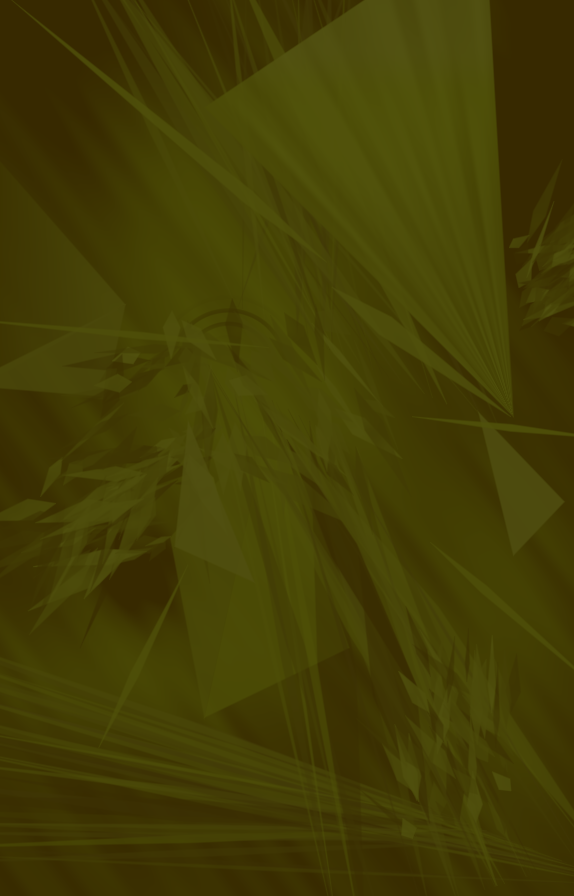
A WebGL 1 fragment shader for this background:

```glsl
precision highp float;
uniform vec2 u_resolution;

const vec3 BROWN = vec3(0.215, 0.16, 0.0);
const vec3 MOSS = vec3(0.265, 0.25, 0.01);
const vec3 OLIVE = vec3(0.312, 0.322, 0.025);
const vec3 ASH = vec3(0.33, 0.32, 0.1);
const float SOFT = 0.0013;

float hash(float n) {
  return fract(sin(n * 12.9898) * 43758.55);
}

float noise(vec2 p) {
  vec2 i = floor(p);
  vec2 f = fract(p);
  f = f * f * (3.0 - 2.0 * f);
  float n = i.x + i.y * 57.0;
  return mix(mix(hash(n), hash(n + 1.0), f.x),
             mix(hash(n + 57.0), hash(n + 58.0), f.x), f.y);
}

// Spot holds center and radii
float glow(vec2 p, vec4 spot) {
  vec2 d = (p - spot.xy) / spot.zw;
  return exp(-dot(d, d));
}

// Signed distance to the line a-b, positive on its left
float side(vec2 p, vec2 a, vec2 b) {
  vec2 d = normalize(b - a);
  return d.x * (p.y - a.y) - d.y * (p.x - a.x);
}

float triangle(vec2 p, vec2 a, vec2 b, vec2 c) {
  float turn = sign(side(c, a, b));
  float d = min(min(side(p, a, b) * turn, side(p, b, c) * turn), side(p, c, a) * turn);
  return smoothstep(-SOFT, SOFT, d);
}

// Blade between two ends, widest at the fraction "belly"
float sliver(vec2 p, vec4 ends, float width, float belly) {
  vec2 d = ends.zw - ends.xy;
  float h = dot(p - ends.xy, d) / dot(d, d);
  float halfWidth = width * min(h / belly, (1.0 - h) / (1.0 - belly));
  float edge = halfWidth - abs(side(p, ends.xy, ends.zw));
  return smoothstep(-SOFT, SOFT, edge) * step(abs(h - 0.5), 0.5);
}

// Tone holds lightness in x and ashiness in y
void lay(inout vec2 tone, float cover, float light, float ash) {
  tone = mix(tone, vec2(light, ash), cover);
}

// Scattered blades in an area, pointing along an angle
void burst(inout vec2 tone, vec2 p, vec4 area, float angle, float size, float seed) {
  for (int i = 0; i < 52; i++) {
    float k = seed + float(i) * 7.0;
    vec2 start = area.xy + area.zw * (vec2(hash(k), hash(k + 1.0)) - 0.5);
    float turn = angle + (hash(k + 2.0) - 0.5) * 1.3;
    vec2 tip = start + size * (0.3 + hash(k + 3.0)) * vec2(cos(turn), sin(turn));
    float cover = sliver(p, vec4(start, tip), size * (0.03 + 0.1 * hash(k + 4.0)), 0.35);
    float light = hash(k + 5.0);
    float shade = 0.6 + 0.4 * noise(p * 60.0 + k);
    lay(tone, cover * 0.75 * shade, 1.1 * light, 0.6 * light * light);
  }
}

// Long rays from one span to another
void rays(inout vec2 tone, vec2 p, vec4 from, vec4 to, float width, float seed) {
  for (int i = 0; i < 30; i++) {
    float k = seed + float(i) * 5.0;
    vec2 a = mix(from.xy, from.zw, hash(k));
    vec2 b = mix(to.xy, to.zw, hash(k + 1.0));
    float thin = hash(k + 2.0);
    float cover = sliver(p, vec4(a, b), 0.002 + width * thin * thin, 0.5);
    lay(tone, cover * 0.45, 1.1 * hash(k + 3.0), 0.35 * hash(k + 4.0));
  }
}

vec3 palette(vec2 tone) {
  vec3 c = mix(BROWN, MOSS, clamp(tone.x * 2.0, 0.0, 1.0));
  c = mix(c, OLIVE, clamp(tone.x * 2.0 - 1.0, 0.0, 1.0));
  return mix(c, ASH, clamp(tone.y, 0.0, 1.0));
}

void main() {
  vec2 p = gl_FragCoord.xy / u_resolution.y;

  // Broad glows and shadows
  float light = 0.16 + 0.65 * glow(p, vec4(0.29, 0.56, 0.17, 0.22));
  light += 0.4 * glow(p, vec4(0.13, 0.24, 0.17, 0.08)) + 0.35 * glow(p, vec4(0.56, 0.27, 0.1, 0.2));
  light += 0.3 * glow(p, vec4(0.2, 0.78, 0.08, 0.12)) - 0.3 * glow(p, vec4(0.02, 0.98, 0.16, 0.14));
  light -= 0.6 * glow(p, vec4(0.16, 0.36, 0.05, 0.05)) + 0.4 * glow(p, vec4(0.62, 0.88, 0.1, 0.2));
  float across = dot(p, vec2(0.8, 0.6));
  float grain = noise(vec2(dot(p, vec2(0.6, -0.8)) * 5.0 + 9.0, across * 55.0)) - 0.5;
  vec2 tone = vec2(max(light + 0.3 * grain, 0.0), 0.0);

  // Large facets
  lay(tone, 0.7 * triangle(p, vec2(0.0, 0.82), vec2(0.14, 0.66), vec2(-0.02, 0.57)), 0.3 + 2.5 * p.x, 3.0 * p.x);
  lay(tone, 0.7 * triangle(p, vec2(0.14, 0.66), vec2(0.118, 0.557), vec2(-0.04, 0.57)), 0.6, 0.4);
  lay(tone, 0.75 * triangle(p, vec2(0.3, 0.53), vec2(0.39, 0.277), vec2(0.228, 0.199)), 0.88, 0.05);
  lay(tone, 0.6 * triangle(p, vec2(0.3, 0.53), vec2(0.228, 0.199), vec2(0.19, 0.4)), 0.8, 0.15);

  // Rays from the top, along the floor and from the middle down
  rays(tone, p, vec4(0.08, 1.05, 0.4, 1.05), vec4(0.26, 0.66, 0.56, 0.52), 0.014, 11.0);
  rays(tone, p, vec4(-0.1, 0.3, -0.1, 0.03), vec4(0.5, 0.09, 0.7, 0.01), 0.012, 131.0);
  rays(tone, p, vec4(0.22, 0.6, 0.4, 0.5), vec4(0.36, -0.05, 0.68, 0.05), 0.022, 251.0);
  lay(tone, 0.8 * sliver(p, vec4(0.32, 0.51, 0.48, 0.2), 0.016, 0.4), 0.05, 0.0);
  lay(tone, 0.6 * sliver(p, vec4(0.4, 0.38, 0.48, 0.08), 0.025, 0.5), 0.05, 0.0);

  // Great fan with streaks gathered at its apex
  vec2 apex = vec2(0.573, 0.535);
  float fan = triangle(p, vec2(0.228, 0.88), apex, vec2(0.541, 1.09));
  float angle = atan(p.y - apex.y, p.x - apex.x);
  float streak = noise(vec2(angle * 38.0 + 9.0, p.y * 5.0)) - 0.5;
  float fanLight = 0.78 + 0.25 * glow(p, vec4(0.46, 0.87, 0.25, 0.1)) + 0.4 * streak;
  lay(tone, fan * 0.88, fanLight, 0.15 + 0.25 * streak + 0.4 * smoothstep(0.89, 0.95, p.y));

  // Curved dark bands above the core
  float reach = length(p - vec2(0.255, 0.59));
  float bands = smoothstep(0.2, 0.9, sin(reach * 420.0)) * glow(vec2(reach, p.y), vec4(0.055, 0.65, 0.016, 0.03));
  lay(tone, 0.7 * bands, 0.1, 0.0);

  // Splintered clusters
  burst(tone, p, vec4(0.19, 0.53, 0.12, 0.17), 3.75, 0.085, 401.0);
  burst(tone, p, vec4(0.13, 0.44, 0.14, 0.12), 3.8, 0.1, 907.0);
  burst(tone, p, vec4(0.6, 0.68, 0.07, 0.1), 0.65, 0.09, 1409.0);
  burst(tone, p, vec4(0.52, 0.16, 0.12, 0.2), 1.9, 0.085, 1913.0);
  burst(tone, p, vec4(0.29, 0.57, 0.24, 0.2), 5.3, 0.11, 2503.0);

  // Leading blades and pale shards
  lay(tone, 0.7 * triangle(p, vec2(0.21, 0.53), vec2(0.284, 0.35), vec2(0.195, 0.39)), 0.8, 0.6);
  lay(tone, 0.75 * triangle(p, vec2(0.534, 0.54), vec2(0.63, 0.44), vec2(0.573, 0.38)), 0.7, 0.65);
  lay(tone, 0.75 * sliver(p, vec4(0.013, 1.0, 0.365, 0.707), 0.008, 0.75), 0.95, 0.25);
  lay(tone, 0.7 * sliver(p, vec4(0.37, 0.68, 0.57, 0.535), 0.012, 0.3), 0.95, 0.35);
  lay(tone, 0.7 * sliver(p, vec4(-0.05, 0.645, 0.3, 0.612), 0.004, 0.6), 0.95, 0.2);
  lay(tone, 0.8 * sliver(p, vec4(0.46, 0.535, 0.68, 0.51), 0.004, 0.5), 1.0, 0.2);
  lay(tone, 0.7 * sliver(p, vec4(0.21, 0.37, 0.11, 0.165), 0.005, 0.6), 0.95, 0.2);
  lay(tone, 0.7 * sliver(p, vec4(0.48, 0.395, 0.68, 0.22), 0.005, 0.3), 0.95, 0.2);

  gl_FragColor = vec4(palette(tone), 1.0);
}
```
